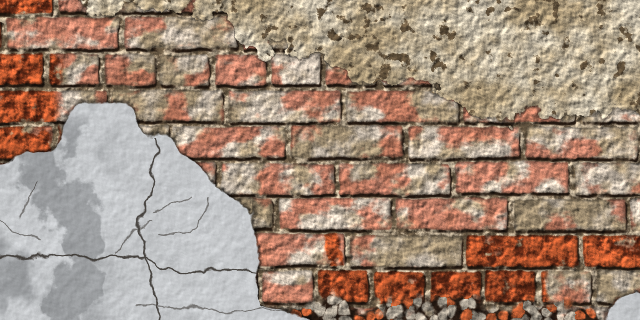
Write a Shadertoy shader that draws this texture.

```glsl
// Weathered brick wall with a cracked grey plaster patch and a coarse render coat above.

float hash(vec2 p) {
    p = fract(p * vec2(123.34, 456.21));
    p += dot(p, p + 45.32);
    return fract(p.x * p.y);
}

float noise(vec2 p) {
    vec2 i = floor(p), f = fract(p);
    f = f * f * (3.0 - 2.0 * f);
    return mix(mix(hash(i), hash(i + vec2(1, 0)), f.x),
               mix(hash(i + vec2(0, 1)), hash(i + vec2(1, 1)), f.x), f.y);
}

float fbm(vec2 p) {
    float sum = 0.0, amp = 0.52;
    for (int i = 0; i < 5; i++) {
        sum += amp * noise(p);
        p = mat2(1.6, 1.2, -1.2, 1.6) * p + 7.3;
        amp *= 0.5;
    }
    return sum;
}

// Brick courses: signed distance in x, brick id in yz
vec3 bricks(vec2 p) {
    const float shift[10] = float[10](0.172, 0.013, 0.145, 0.339, 0.167, 0.318, 0.128, 0.349, 0.121, 0.2);
    float row = (0.951 - p.y) / 0.1128, k = floor(row);
    float pitch = (k == 1.0 || k == 7.0) ? 0.1735 : 0.367;
    float col = (p.x - shift[int(clamp(k + 1.0, 0.0, 9.0))]) / pitch;
    vec2 id = vec2(floor(col), k);
    vec2 q = vec2((fract(col) - 0.5) * pitch, (0.5 - fract(row)) * 0.1128);
    q += (vec2(hash(id + 3.1), hash(id + 8.7)) - 0.5) * 0.006;
    q = abs(q) - vec2(pitch * 0.5 - 0.009, 0.0485) + 0.008;
    return vec3(length(max(q, 0.0)) + min(max(q.x, q.y), 0.0) - 0.008, id);
}

// Top edge of the plaster patch
float plasterTop(float x) {
    return 0.49 + 0.04 * smoothstep(0.0, 0.1, x) + 0.15 * smoothstep(0.15, 0.26, x)
        - 0.11 * smoothstep(0.39, 0.46, x) - 0.24 * clamp((x - 0.52) / 0.26, 0.0, 1.0)
        - 0.29 * smoothstep(0.785, 0.82, x) - 0.06 * smoothstep(0.85, 1.02, x);
}

float plasterDistance(vec2 p) {
    float top = plasterTop(p.x), slope = (plasterTop(p.x + 0.004) - top) / 0.004;
    float patchDist = (p.y - top) / sqrt(1.0 + slope * slope);
    return min(patchDist, length(p - vec2(1.98, -0.01)) - 0.09);
}

float segment(vec2 p, vec2 a, vec2 b) {
    vec2 d = b - a;
    return length(p - a - d * clamp(dot(p - a, d) / dot(d, d), 0.0, 1.0));
}

// Loose stones: distance to the nearest centre and its random value
vec2 rubble(vec2 p) {
    vec2 best = vec2(9.0, 0.0), cell = floor(p);
    for (int i = 0; i < 9; i++) {
        vec2 c = cell + vec2(i % 3 - 1, i / 3 - 1);
        float d = length(p - c - 0.15 - 0.7 * vec2(hash(c), hash(c + 5.3)));
        if (d < best.x) best = vec2(d, hash(c + 9.4));
    }
    return best;
}

void mainImage(out vec4 fragColor, in vec2 fragCoord) {
    vec2 p = fragCoord / iResolution.y;
    float aa = 1.0 / iResolution.y;
    float broad = fbm(p * 6.0), mid = fbm(p * 17.0 + 4.0), fine = fbm(p * 48.0 + 9.0);
    float relief = fine - fbm((p + vec2(-0.005, 0.006)) * 48.0 + 9.0);
    vec2 warp = vec2(mid, fbm(p * 17.0 + 31.0)) - 0.5;

    // Mortar with dark gaps under and beside the bricks
    vec2 w = p + warp * 0.012 + (fine - 0.5) * 0.008;
    vec3 brick = bricks(w);
    vec2 id = brick.yz;
    float gap = smoothstep(0.004, -0.003, bricks(w + vec2(-0.004, 0.009)).x);
    vec3 col = mix(vec3(0.40, 0.34, 0.26), vec3(0.69, 0.63, 0.54), smoothstep(0.35, 0.65, fine));
    col = mix(col, vec3(0.13, 0.09, 0.06), gap * smoothstep(0.34, 0.54, mid + 0.05));

    // Brick faces: pale film, rosy wear, and bare clay in damaged zones
    float tone = hash(id + 1.7);
    vec3 face = mix(vec3(0.62, 0.55, 0.44), vec3(0.76, 0.71, 0.65), smoothstep(0.3, 0.7, mid + 0.3 * (tone - 0.5)));
    float rosy = smoothstep(0.48, 0.66, fbm(p * vec2(11.0, 15.0) + id * 3.7) + 0.14 * (tone - 0.4));
    face = mix(face, vec3(0.70, 0.41, 0.32), rosy * 0.8);
    float bx = p.x + warp.x * 0.06;
    float bare = id.y == 6.0 ? smoothstep(1.44, 1.46, bx) + smoothstep(0.03, 0.02, abs(bx - 1.04))
               : id.y == 7.0 ? smoothstep(0.37, 0.35, abs(bx - 1.35))
               : smoothstep(0.20, 0.17, bx) * step(0.3, hash(id + 2.9) + step(0.5, id.y) * 0.2);
    vec3 clay = mix(vec3(0.36, 0.15, 0.08), vec3(0.74, 0.35, 0.19), smoothstep(0.33, 0.62, fine * 0.6 + mid * 0.4));
    face = mix(face, clay, clamp(bare, 0.0, 1.0) * smoothstep(0.28, 0.40, mid + 0.05));
    face *= 0.94 + 0.12 * tone;
    face *= mix(0.72, 1.0, smoothstep(0.0, -0.010, brick.x));
    col = mix(col, face, smoothstep(aa, -aa, brick.x));

    // Crumbled stones along the foot of the wall
    vec2 stone = rubble(p * 30.0 + warp * 1.2);
    vec3 stoneCol = mix(vec3(0.70, 0.66, 0.60), vec3(0.64, 0.32, 0.18), step(0.6, stone.y));
    stoneCol = mix(stoneCol * (0.75 + 0.4 * stone.y), vec3(0.15, 0.10, 0.07), smoothstep(0.38, 0.62, stone.x));
    float foot = smoothstep(0.075, 0.04, p.y + warp.y * 0.14) * smoothstep(0.8, 0.95, p.x);
    col = mix(col, stoneCol, foot);

    // Coarse render coat, stepping down to the right
    float coatEdge = 0.965 - 0.11 * smoothstep(0.65, 0.8, p.x) - 0.11 * smoothstep(0.95, 1.1, p.x)
        - 0.10 * smoothstep(1.3, 1.5, p.x) + 0.1 * smoothstep(0.25, 0.18, p.x);
    float coat = p.y - coatEdge + warp.y * 0.14 + (fine - 0.5) * 0.03;
    vec3 coatCol = mix(vec3(0.63, 0.56, 0.44), vec3(0.77, 0.73, 0.65), smoothstep(0.32, 0.66, broad * 0.6 + mid * 0.4));
    coatCol = mix(coatCol, vec3(0.36, 0.30, 0.22), smoothstep(0.64, 0.74, fbm(p * 34.0 + 50.0)));
    col *= 1.0 - 0.4 * smoothstep(-0.014, 0.0, coat);
    col = mix(col, coatCol, smoothstep(-aa, 2.0 * aa, coat));
    col *= clamp(1.0 + 1.5 * relief, 0.45, 1.4);

    // Plaster patch with a grey damp stain
    float plaster = plasterDistance(p + warp * 0.035 + (fine - 0.5) * 0.006);
    col *= mix(0.45, 1.0, smoothstep(0.0, 0.014, plaster));
    float stainX = 0.20 + 0.05 * sin(p.y * 9.0) + warp.x * 0.20;
    float stain = smoothstep(0.085, 0.055, abs(p.x - stainX)) * smoothstep(0.66, 0.60, p.y);
    stain = max(stain, smoothstep(0.44, 0.56, broad + 0.16 * smoothstep(0.3, 0.0, p.x) - 0.04) * smoothstep(0.4, 0.2, p.x));
    vec3 skin = mix(vec3(0.79, 0.80, 0.81), vec3(0.59, 0.60, 0.61), stain * 0.85);
    skin *= 0.95 + 0.12 * (mid - 0.3) + 0.25 * relief;

    // Cracks: one main fissure, a cross fissure and branches
    vec2 c = p + warp * 0.045;
    float trunk = abs(c.x - 0.465 - 0.025 * sin(p.y * 13.0 + 1.0)) + step(0.57, p.y);
    float cross = abs(c.y - 0.20 + 0.05 * smoothstep(0.42, 0.52, p.x)) + step(0.81, p.x);
    float branch = min(segment(c, vec2(0.48, 0.35), vec2(0.60, 0.39)), segment(c, vec2(0.49, 0.27), vec2(0.60, 0.28)));
    branch = min(branch, min(segment(c, vec2(0.60, 0.28), vec2(0.66, 0.38)), segment(c, vec2(0.35, 0.21), vec2(0.47, 0.31))));
    branch = min(branch, min(segment(c, vec2(0.0, 0.31), vec2(0.13, 0.24)), segment(c, vec2(0.43, 0.035), vec2(0.98, 0.035))));
    branch = min(branch, segment(c, vec2(0.07, 0.32), vec2(0.11, 0.43)));
    float crack = smoothstep(0.0022 + aa, 0.0015 - 0.3 * aa, min(trunk, cross));
    crack = max(crack, 0.65 * smoothstep(0.0012 + aa, 0.0, branch));
    skin = mix(skin, vec3(0.20, 0.18, 0.16), crack * 0.85);
    col = mix(col, skin, smoothstep(aa, -aa, plaster));

    fragColor = vec4(clamp(col, 0.0, 1.0), 1.0);
}
```
